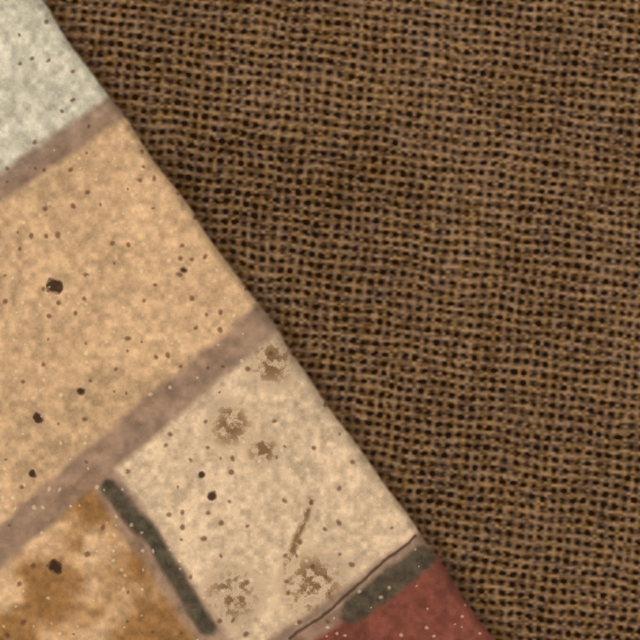
This texture is drawn by a WebGL 2 fragment shader. Its source:

```glsl
#version 300 es
precision highp float;
// Worn brick paving on the left, cut off diagonally by coarse brown woven cloth.
uniform vec2 u_resolution;
out vec4 fragColor;

const vec3 CREAM = vec3(0.82, 0.77, 0.66);
const vec3 SAND = vec3(0.81, 0.65, 0.48);
const vec3 PALE = vec3(0.85, 0.72, 0.57);
const vec3 OCHRE = vec3(0.62, 0.44, 0.26);
const vec3 RED = vec3(0.50, 0.28, 0.22);
const vec3 MORTAR = vec3(0.58, 0.46, 0.37);
const vec3 SLATE = vec3(0.31, 0.27, 0.21);
const vec3 PIT = vec3(0.20, 0.13, 0.09);
const vec3 YARN_DARK = vec3(0.20, 0.13, 0.07);
const vec3 YARN_LIGHT = vec3(0.62, 0.48, 0.34);

float hash(vec2 p) {
  vec3 q = fract(vec3(p.xyx) * 0.1031);
  q += dot(q, q.yzx + 33.33);
  return fract((q.x + q.y) * q.z);
}

float noise(vec2 p) {
  vec2 i = floor(p), f = fract(p);
  f = f * f * (3.0 - 2.0 * f);
  return mix(mix(hash(i), hash(i + vec2(1, 0)), f.x),
             mix(hash(i + vec2(0, 1)), hash(i + vec2(1, 1)), f.x), f.y);
}

float fbm(vec2 p) {
  float sum = 0.0, amp = 0.5;
  for (int i = 0; i < 4; i++) {
    sum += amp * noise(p);
    p = p * 2.03 + 17.0;
    amp *= 0.5;
  }
  return sum / 0.94;
}

// Signed distance to the line a-b, positive on its left.
float lineSide(vec2 p, vec2 a, vec2 b) {
  vec2 t = normalize(b - a);
  return dot(p - a, vec2(-t.y, t.x));
}

float segment(vec2 p, vec2 a, vec2 b) {
  vec2 ab = b - a;
  return length(p - a - ab * clamp(dot(p - a, ab) / dot(ab, ab), 0.0, 1.0));
}

float inside(float d, float soft) { return 1.0 - smoothstep(-soft, soft, d); }

float blob(vec2 p, vec2 c, float r) { return inside(length(p - c) - r, r * 0.7); }

// Small specks scattered one per grid cell, kept with the given chance.
float specks(vec2 p, float cells, float chance, float radius) {
  vec2 g = p * cells, id = floor(g);
  vec2 c = 0.3 + 0.4 * vec2(hash(id + 3.1), hash(id + 8.7));
  float r = radius * (0.4 + 0.6 * hash(id + 5.3));
  return step(hash(id), chance) * inside(length(fract(g) - c) - r, 0.12);
}

vec3 paving(vec2 uv, float soft) {
  vec2 p = uv + 0.012 * (vec2(fbm(uv * 26.0), fbm(uv * 26.0 + 40.0)) - 0.5);
  float top = lineSide(p, vec2(0.0, 0.707), vec2(0.17, 0.826));
  float middle = lineSide(p, vec2(0.0, 0.147), vec2(0.404, 0.492));
  float low = lineSide(p, vec2(0.456, 0.0), vec2(0.664, 0.147));
  float cross = lineSide(p, vec2(0.172, 0.238), vec2(0.32, 0.02));
  float blotch = fbm(uv * 13.0), grain = fbm(uv * 95.0);

  // Brick faces
  vec3 ochre = mix(OCHRE, SAND, smoothstep(0.45, 0.8, blotch));
  vec3 col = mix(ochre, PALE, step(0.0, cross));
  col = mix(col, RED, step(low, 0.0));
  col = mix(col, SAND, step(0.0, middle));
  col = mix(col, CREAM, step(0.0, top));
  col *= 0.97 + 0.22 * (blotch - 0.5) + 0.4 * (grain - 0.5);

  // Stains on the lower bricks
  float stain = blob(p, vec2(0.36, 0.335), 0.03) + blob(p, vec2(0.41, 0.295), 0.02)
              + blob(p, vec2(0.365, 0.07), 0.038) + blob(p, vec2(0.49, 0.085), 0.045)
              + blob(p, vec2(0.425, 0.435), 0.035);
  stain += inside(segment(p, vec2(0.487, 0.22), vec2(0.452, 0.12)) - 0.006, 0.006);
  col = mix(col, vec3(0.45, 0.32, 0.21), min(stain, 1.0) * smoothstep(0.35, 0.7, grain) * 0.85);

  // Mortar joints
  float joint = min(abs(top) - 0.020, abs(middle) - 0.026);
  joint = min(joint, max(abs(cross) - 0.024, middle));
  joint = min(joint, abs(low) - 0.020);
  vec3 mortar = MORTAR * (0.75 + 0.5 * fbm(uv * 60.0));
  col = mix(col, mortar, 0.9 * inside(joint, 0.006 + soft));

  // Deep, dark gaps
  float gap = min(segment(p, vec2(0.172, 0.238), vec2(0.245, 0.145)),
                  segment(p, vec2(0.245, 0.145), vec2(0.325, 0.02))) - 0.013;
  gap = min(gap, segment(p, vec2(0.55, 0.045), vec2(0.66, 0.125)) - 0.019);
  col = mix(col, SLATE * (0.65 + 0.7 * grain), 0.92 * inside(gap, 0.004 + soft));
  float crack = segment(p, vec2(0.455, 0.0), vec2(0.65, 0.16)) - 0.002;
  col = mix(col, PIT, 0.7 * inside(crack, 0.003));

  // Large pits, then fine pits and light grit
  const vec3 PITS[8] = vec3[8](
    vec3(0.059, 0.348, 0.010), vec3(0.052, 0.259, 0.007), vec3(0.088, 0.555, 0.013),
    vec3(0.085, 0.113, 0.012), vec3(0.287, 0.577, 0.005), vec3(0.315, 0.258, 0.006),
    vec3(0.334, 0.224, 0.007), vec3(0.126, 0.387, 0.007));
  float pit = 0.0;
  for (int i = 0; i < 8; i++) {
    pit = max(pit, inside(length(p - PITS[i].xy) - PITS[i].z * (0.5 + 0.8 * grain), 0.003));
  }
  col = mix(col, PIT, 0.85 * pit);
  col = mix(col, PIT * 1.9, 0.65 * specks(p, 48.0, 0.16, 0.2));
  return mix(col, vec3(0.93, 0.83, 0.67), 0.5 * specks(p + 0.37, 70.0, 0.12, 0.22));
}

vec3 cloth(vec2 uv, float edge) {
  // Slightly tilted grid of yarn bumps with dark holes
  vec2 warp = vec2(noise(uv * 22.0), noise(uv * 22.0 + 60.0)) - 0.5;
  vec2 g = vec2(uv.x - 0.10 * uv.y, uv.y + 0.13 * uv.x) * 63.0 + 0.5 * warp;
  vec2 wave = 0.5 + 0.5 * cos(6.28318 * g);
  float hole = wave.x * wave.y;
  float light = 0.68 - 0.65 * hole - 0.20 * wave.y + 0.10 * (hash(floor(g)) - 0.5);
  light += 0.60 * (noise(uv * vec2(170.0, 240.0)) - 0.5);
  light += 0.28 * (fbm(uv * 7.0) - 0.5);
  light += 0.10 * smoothstep(0.0, 0.5, edge) - 0.05;
  light *= mix(0.55, 1.0, smoothstep(0.0, 0.035, edge));
  vec3 col = mix(YARN_DARK, YARN_LIGHT, clamp(light, -0.15, 1.25));
  float tint = noise(uv * 90.0 + 9.0) - 0.5;
  return col + tint * vec3(0.02, 0.0, -0.05);
}

void main() {
  vec2 uv = gl_FragCoord.xy / u_resolution;
  float soft = 1.0 / min(u_resolution.x, u_resolution.y);
  float edge = lineSide(uv, vec2(0.775, 0.0), vec2(0.065, 1.0));
  edge = -edge + 0.008 * (noise(uv * 16.0) - 0.5);
  vec3 stone = paving(uv, soft) * mix(0.78, 1.0, smoothstep(0.0, 0.018, -edge));
  vec3 col = mix(cloth(uv, edge), stone, inside(edge, 0.002 + soft));
  fragColor = vec4(clamp(col, 0.0, 1.0), 1.0);
}
```
